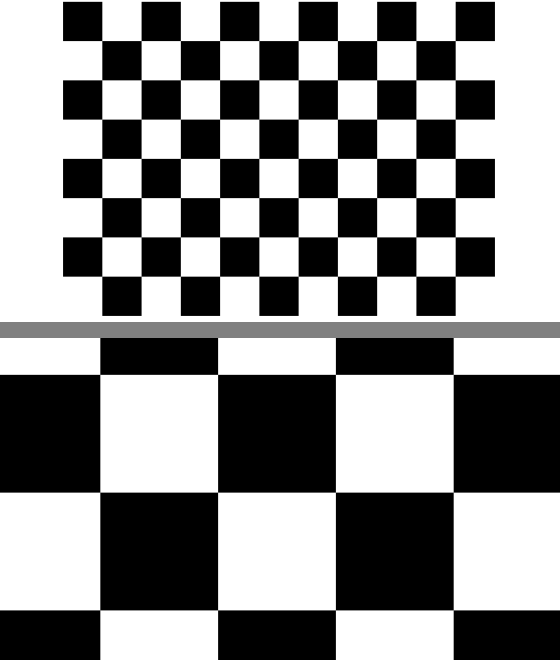
Top: the whole. Bottom: its middle third, enlarged.
A WebGL 2 fragment shader for this pattern:

```glsl
#version 300 es
precision highp float;
// Black and white checkerboard, 11 by 8 squares, on a white ground.

uniform vec2 u_resolution;
out vec4 fragColor;

// Lengths are in canvas heights.
const vec2  BOARD_CELLS  = vec2(11.0, 8.0);
const float CELL_SIZE    = 0.12193;
const vec2  BOARD_OFFSET = vec2(-0.0031, 0.0066); // board centre from canvas centre
const float EDGE_PIXELS  = 1.0;                   // width of the smoothed edge
const vec3  INK          = vec3(0.0);
const vec3  PAPER        = vec3(1.0);

// Smoothed square wave: +1 in even cells, -1 in odd cells.
vec2 cellSign(vec2 cell, float edge) {
    vec2 edgeDistance = abs(mod(cell - 0.5, 2.0) - 1.0) - 0.5;
    return clamp(2.0 * edgeDistance / edge, -1.0, 1.0);
}

// Coverage of the board rectangle, whose lower left corner is the origin.
float boardCoverage(vec2 cell, float edge) {
    vec2 halfSize = 0.5 * BOARD_CELLS;
    vec2 inside = halfSize - abs(cell - halfSize);
    vec2 coverage = clamp(inside / edge + 0.5, 0.0, 1.0);
    return coverage.x * coverage.y;
}

void main() {
    // Board coordinates: one unit per square.
    vec2 position = (gl_FragCoord.xy - 0.5 * u_resolution) / u_resolution.y;
    vec2 cell = (position - BOARD_OFFSET) / CELL_SIZE + 0.5 * BOARD_CELLS;
    float edge = EDGE_PIXELS / (u_resolution.y * CELL_SIZE);

    // Clamping to the outer cell centres leaves the border to the rectangle.
    vec2 parity = cellSign(clamp(cell, vec2(0.5), BOARD_CELLS - 0.5), edge);
    float oddSquare = 0.5 - 0.5 * parity.x * parity.y;

    float ink = oddSquare * boardCoverage(cell, edge);
    fragColor = vec4(mix(PAPER, INK, ink), 1.0);
}
```
